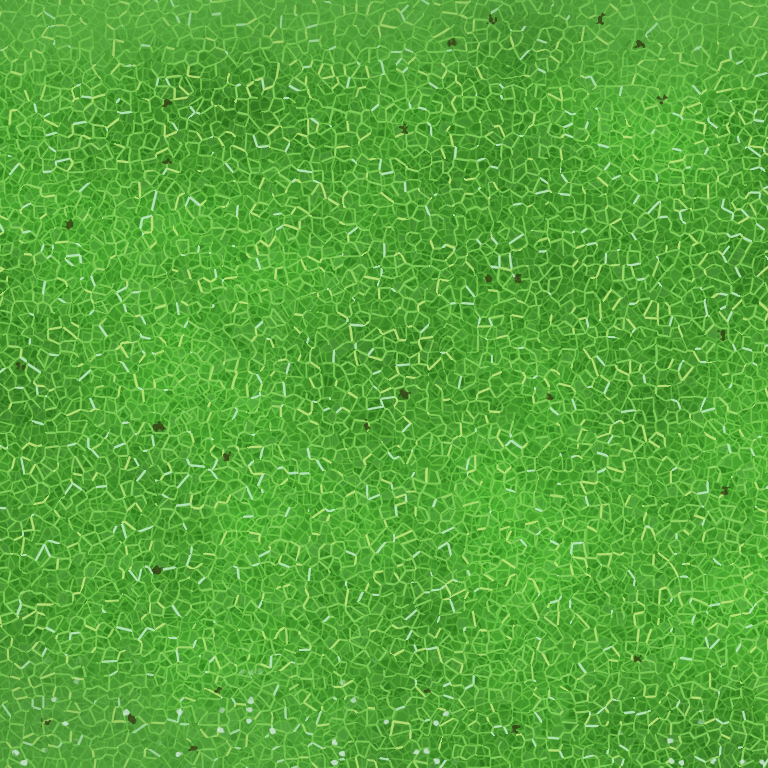
This texture is drawn by a WebGL 2 fragment shader. Its source:

```glsl
#version 300 es
precision highp float;

uniform vec2 u_resolution;
out vec4 outColor;

float hash(vec2 p) {
    return fract(sin(dot(p, vec2(127.1, 311.7))) * 43758.5453);
}

vec2 hash2(vec2 p) {
    return vec2(hash(p), hash(p + 57.3));
}

float noise(vec2 p) {
    vec2 i = floor(p), f = fract(p);
    f = f * f * (3.0 - 2.0 * f);
    return mix(mix(hash(i), hash(i + vec2(1, 0)), f.x),
               mix(hash(i + vec2(0, 1)), hash(i + vec2(1, 1)), f.x), f.y);
}

float clouds(vec2 p) {
    return 0.55 * noise(p) + 0.3 * noise(p * 2.1 + 7.0) + 0.15 * noise(p * 4.3 + 3.0);
}

// x: distance to the nearest wall, y: random per wall, z: random per cell
vec3 foam(vec2 p) {
    vec2 base = floor(p);
    vec2 nearest = vec2(0), second = vec2(0), nearId = vec2(0), secondId = vec2(0);
    float d1 = 9.0, d2 = 9.0;
    for (int y = -1; y <= 1; y++) {
        for (int x = -1; x <= 1; x++) {
            vec2 id = base + vec2(x, y);
            vec2 site = id + 0.5 + 0.88 * (hash2(id) - 0.5);
            float d = dot(site - p, site - p);
            if (d < d1) {
                d2 = d1; second = nearest; secondId = nearId;
                d1 = d; nearest = site; nearId = id;
            } else if (d < d2) {
                d2 = d; second = site; secondId = id;
            }
        }
    }
    float wall = 0.5 * (d2 - d1) / max(distance(nearest, second), 0.01);
    return vec3(wall, hash(nearId + secondId + 0.37), hash(nearId + 19.7));
}

// Antialiased strut coverage for a wall distance in cell units
float strut(float wall, float halfWidth, float pixel) {
    return 1.0 - smoothstep(halfWidth - 0.7 * pixel, halfWidth + 0.7 * pixel, wall);
}

// Sparse ragged blobs, one candidate per grid cell
float specks(vec2 uv, float scale, float chance, float radius, float pixel) {
    vec2 p = uv * scale, id = floor(p);
    vec2 offset = fract(p) - 0.3 - 0.4 * hash2(id + 4.1);
    float d = length(offset) + 0.25 * (noise(uv * 260.0) - 0.5);
    float soft = pixel * scale;
    return step(hash(id + 31.7), chance) * (1.0 - smoothstep(radius - soft, radius + soft, d));
}

void main() {
    float size = min(u_resolution.x, u_resolution.y);
    vec2 uv = gl_FragCoord.xy / size;
    float pixel = 1.0 / size;
    vec2 p = uv + 0.007 * vec2(noise(uv * 24.0), noise(uv * 24.0 + 50.0));
    float tone = clouds(uv * 6.0) - 0.5;

    // Three sheets of open cells, from deep to front
    vec3 deep = foam(p * 96.0 + 40.0);
    vec3 middle = foam(mat2(0.8, 0.6, -0.6, 0.8) * p * 80.0 + 90.0);
    vec3 front = foam(p * 64.0);

    vec3 color = mix(vec3(0.16, 0.45, 0.09), vec3(0.27, 0.60, 0.18), 0.25 + 0.75 * deep.z);
    color = mix(color, vec3(0.28, 0.62, 0.18), 0.8 * strut(deep.x, 0.10, 96.0 * pixel));

    // Thin films veil some cells
    color = mix(color, vec3(0.36, 0.64, 0.28), 0.55 * smoothstep(0.6, 1.0, middle.z));
    color = mix(color, vec3(0.27, 0.60, 0.17), 0.5 * smoothstep(0.5, 0.9, front.z));

    float middleStrut = strut(middle.x, 0.09, 80.0 * pixel) * (0.45 + 0.55 * middle.y);
    color = mix(color, vec3(0.39, 0.73, 0.25), middleStrut);
    color *= 1.0 + 0.4 * tone;

    // Haze along the top and in the lower left
    float haze = 0.65 * smoothstep(0.84, 1.0, uv.y + 0.12 * tone);
    haze += 0.5 * smoothstep(0.18, 0.04, uv.y + 0.15 * tone) * smoothstep(0.65, 0.15, uv.x);
    color = mix(color, vec3(0.36, 0.65, 0.27), haze);

    // Front struts, a few of them glinting
    vec3 strutColor = mix(vec3(0.42, 0.75, 0.27), vec3(0.56, 0.84, 0.40), front.y);
    vec3 glint = mix(vec3(0.74, 0.90, 0.48), vec3(0.72, 0.91, 0.74), step(0.94, front.y));
    strutColor = mix(strutColor, glint, smoothstep(0.80, 0.90, front.y));
    float frontStrut = strut(front.x, 0.05 + 0.05 * front.y, 64.0 * pixel);
    frontStrut *= smoothstep(0.0, 0.45, front.y) * (1.0 - 0.5 * haze);
    color = mix(color, strutColor, 0.95 * frontStrut);

    // Dark crumbs, and pale flecks near the bottom
    color = mix(color, vec3(0.20, 0.24, 0.08), 0.8 * specks(uv, 26.0, 0.02, 0.12, pixel));
    float flecks = specks(uv, 75.0, 0.10, 0.28, pixel) * smoothstep(0.17, 0.06, uv.y);
    flecks *= smoothstep(0.42, 0.6, noise(uv * 11.0 + 5.0));
    color = mix(color, vec3(0.82, 0.92, 0.86), 0.85 * flecks);

    outColor = vec4(clamp(color, 0.0, 1.0), 1.0);
}
```
